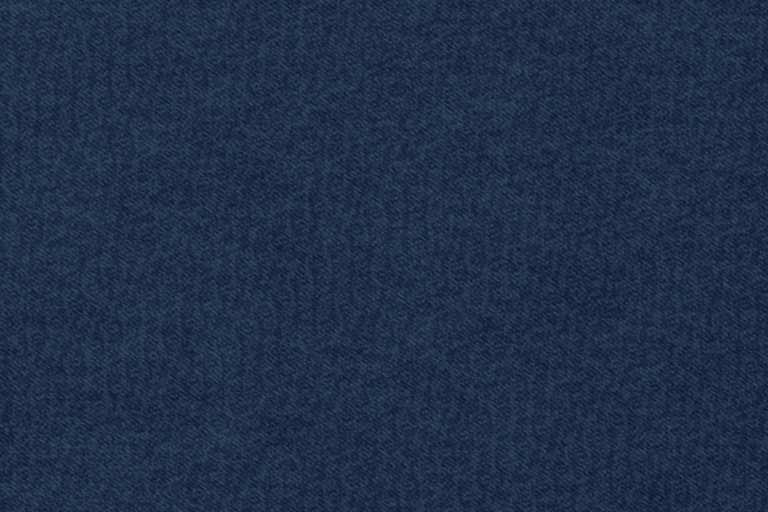
A Shadertoy shader for this texture:

```glsl
// Dark indigo denim: a fine twill falling to the right, broken by fibre grain.
// Thread streaks, soft mottling and a faint change of light are summed into
// one signed tone, which shifts the dye colour lighter or darker.

const vec3 INDIGO = vec3(0.125, 0.189, 0.286);
const vec3 FADE_TINT = vec3(0.95, 1.0, 1.06);
const vec2 TWILL_NORMAL = vec2(0.6, 0.8);
const float TWILL_COUNT = 131.0; // ribs per canvas height

float hash(vec2 cell) {
    return fract(sin(dot(cell, vec2(12.9898, 78.233))) * 43758.5453);
}

// Smooth value noise, from -1 to 1.
float noise(vec2 p) {
    vec2 cell = floor(p);
    vec2 f = fract(p);
    f = f * f * (3.0 - 2.0 * f);
    float low = mix(hash(cell), hash(cell + vec2(1.0, 0.0)), f.x);
    float high = mix(hash(cell + vec2(0.0, 1.0)), hash(cell + 1.0), f.x);
    return 2.0 * mix(low, high, f.y) - 1.0;
}

// Diagonal ribs with wavering phase, faded out when too fine for the pixels.
float twill(vec2 p, vec2 normal, float count, float pixel) {
    float waver = 0.22 * noise(p * 45.0) + 0.15 * noise(p * vec2(20.0, 140.0));
    float rib = cos(6.28318 * (dot(p, normal) * count + waver));
    return rib * (1.0 - smoothstep(0.42, 0.75, count * pixel));
}

// Fibre grain, stretched a little along the ribs.
float fibreGrain(vec2 p, vec2 normal) {
    vec2 along = vec2(normal.y, -normal.x);
    return noise(vec2(dot(p, along) * 215.0, dot(p, normal) * 275.0) + 500.0);
}

// Uneven yarns: long weft streaks and fainter warp streaks.
float yarnStreaks(vec2 p) {
    float weft = noise(p * vec2(11.0, 150.0) + 31.0);
    float warp = noise(p * vec2(160.0, 9.0) + 67.0);
    return 0.65 * weft + 0.45 * warp;
}

// Soft blotches of dye at three sizes.
float mottling(vec2 p) {
    return 0.3 * noise(p * 5.0 + 11.0)
         + 0.4 * noise(p * vec2(14.0, 22.0) + 23.0)
         + 0.5 * noise(p * vec2(38.0, 60.0) + 41.0);
}

void mainImage(out vec4 fragColor, in vec2 fragCoord) {
    float pixel = 1.0 / iResolution.y;
    vec2 p = fragCoord * pixel;
    vec2 uv = fragCoord / iResolution.xy;

    float rib = twill(p, TWILL_NORMAL, TWILL_COUNT, pixel);
    float grain = fibreGrain(p, TWILL_NORMAL);

    // Pale weft flecks show where grain and rib crest meet.
    float fleck = max(grain, 0.0) * max(rib, 0.0);

    float tone = 0.019 * rib + 0.055 * grain + 0.025 * (fleck - 0.07);
    tone += 0.017 * yarnStreaks(p) + 0.014 * mottling(p);

    // Slightly lighter at the left and top.
    tone += 0.010 * (0.5 - uv.x) + 0.008 * (uv.y - 0.5);

    fragColor = vec4(clamp(INDIGO + tone * FADE_TINT, 0.0, 1.0), 1.0);
}
```
